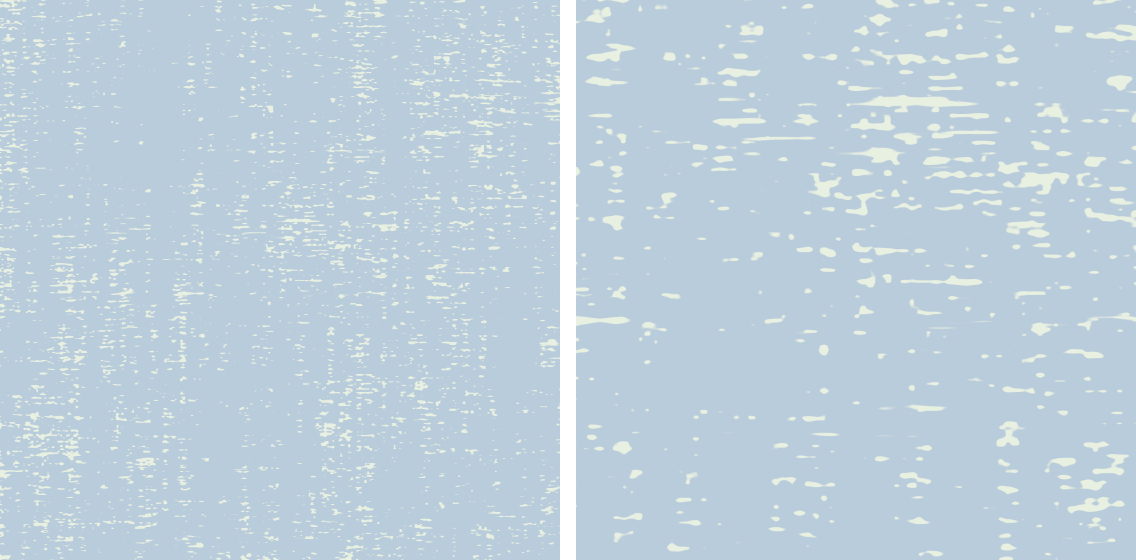
Left, the full canvas; right, a detail of the centre.
A WebGL 2 fragment shader for this texture:

```glsl
#version 300 es
precision highp float;
// Pale blue worn weave with fine broken cream flecks in rows and columns.

uniform vec2 u_resolution;
out vec4 fragColor;

const vec3 BASE_COLOR = vec3(0.727, 0.800, 0.857);
const vec3 FLECK_COLOR = vec3(0.910, 0.940, 0.885);

// Noise cells across the canvas, horizontal then vertical.
const vec2 STREAK_CELLS = vec2(64.0, 310.0);
const vec2 GRAIN_CELLS = vec2(210.0, 320.0);
const vec2 ROW_CELLS = vec2(9.0, 260.0);
const vec2 COLUMN_CELLS = vec2(95.0, 8.0);
const vec2 BAND_CELLS = vec2(20.0, 4.0);
const vec2 PATCH_CELLS = vec2(4.0, 7.0);
const vec2 SCRATCH_CELLS = vec2(9.0, 290.0);
const vec2 SCRATCH_AREA_CELLS = vec2(4.0, 36.0);

const float FLECK_THRESHOLD = 0.445;
const float SCRATCH_THRESHOLD = 0.66;
const float EDGE_SOFTNESS = 0.06;
const float DENSITY_LIMIT = 0.24;
const float WARP_AMOUNT = 0.014;
const float BARE_CENTER = 0.42;
const float BARE_WIDTH = 0.15;
const float BARE_STRENGTH = 0.16;
const int SAMPLES = 3;

float hash(ivec2 cell, uint seed) {
    uvec2 q = uvec2(cell) * uvec2(1597u, 3571u) + seed * 7919u;
    uint h = (q.x ^ (q.y << 8)) * 73939u + q.y;
    h = (h ^ (h >> 15)) * 48271u;
    h = (h ^ (h >> 13)) * 69621u;
    h ^= h >> 16;
    return float(h & 65535u) / 65535.0;
}

// Smooth value noise centred on zero.
float noise(vec2 p, uint seed) {
    ivec2 cell = ivec2(floor(p));
    vec2 f = fract(p);
    f = f * f * (3.0 - 2.0 * f);
    float low = mix(hash(cell, seed), hash(cell + ivec2(1, 0), seed), f.x);
    float high = mix(hash(cell + ivec2(0, 1), seed), hash(cell + ivec2(1, 1), seed), f.x);
    return mix(low, high, f.y) - 0.5;
}

float softStep(float threshold, float value) {
    return smoothstep(threshold - EDGE_SOFTNESS, threshold + EDGE_SOFTNESS, value);
}

float fleckCoverage(vec2 uv) {
    // Gentle slant of the rows
    vec2 p = uv + vec2(0.0, WARP_AMOUNT * noise(uv * vec2(3.0, 7.0), 1u));
    float streak = noise(p * STREAK_CELLS, 2u);

    // Columns, bands and patches, limited so that flecks stay apart
    float density = 0.62 * noise(uv * COLUMN_CELLS, 3u)
                  + 0.32 * noise(uv * BAND_CELLS, 4u)
                  + 0.28 * noise(uv * PATCH_CELLS, 5u);
    float offset = (uv.x - BARE_CENTER) / BARE_WIDTH;
    density -= BARE_STRENGTH * exp(-offset * offset);
    density = min(density, DENSITY_LIMIT);

    // Short flecks
    float field = density + streak
                + 0.75 * noise(p * GRAIN_CELLS, 6u)
                + 0.50 * noise(p * ROW_CELLS, 7u);

    // Sparse long scratches
    float scratch = 0.90 * noise(p * SCRATCH_CELLS, 8u)
                  + 0.75 * noise(p * SCRATCH_AREA_CELLS, 9u)
                  + 0.60 * streak + 0.50 * density;

    return max(softStep(FLECK_THRESHOLD, field), softStep(SCRATCH_THRESHOLD, scratch));
}

void main() {
    float scale = min(u_resolution.x, u_resolution.y);

    // Average subsamples for clean edges
    float coverage = 0.0;
    for (int j = 0; j < SAMPLES; j++) {
        for (int i = 0; i < SAMPLES; i++) {
            vec2 jitter = (vec2(i, j) + 0.5) / float(SAMPLES) - 0.5;
            coverage += fleckCoverage((gl_FragCoord.xy + jitter) / scale);
        }
    }
    coverage /= float(SAMPLES * SAMPLES);

    fragColor = vec4(mix(BASE_COLOR, FLECK_COLOR, coverage), 1.0);
}
```
